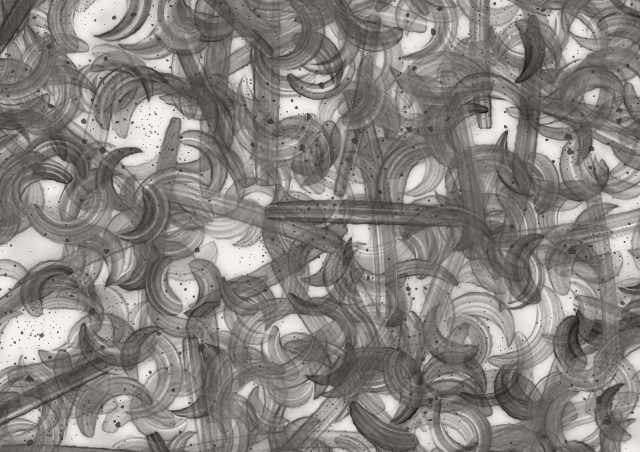
This pattern is drawn by a Shadertoy shader. Its source:

```glsl
#define LAYERS 9
#define ARC_CELL 0.172
#define BAR_CELL 0.34
#define PAPER 0.95
#define INK_LIGHT 0.47
#define INK_DARK 0.21
#define OPACITY_MIN 0.38
#define OPACITY_MAX 0.86
#define HALO_SIZE 0.006
#define HALO_STRENGTH 0.28
#define BRISTLES 260.0
#define SPLATTER 0.8

const float TAU = 6.2831853;
const vec3 WARM_TINT = vec3(0.014, -0.005, -0.014);

vec4 hash4(vec3 v) {
    vec4 q = fract(v.xyzx * vec4(0.1031, 0.1030, 0.0973, 0.1099));
    q += dot(q, q.wzxy + 33.33);
    return fract((q.xxyz + q.yzzw) * q.zywx);
}

float noise(vec2 p) {
    vec2 i = floor(p), f = fract(p);
    f = f * f * (3.0 - 2.0 * f);
    float a = hash4(vec3(i, 7.0)).x;
    float b = hash4(vec3(i + vec2(1, 0), 7.0)).x;
    float c = hash4(vec3(i + vec2(0, 1), 7.0)).x;
    float d = hash4(vec3(i + 1.0, 7.0)).x;
    return mix(mix(a, b, f.x), mix(c, d, f.x), f.y);
}

float fbm(vec2 p) {
    return 0.5 * noise(p) + 0.3 * noise(p * 2.1 + 9.0) + 0.2 * noise(p * 4.3 + 23.0);
}

vec2 rotate(vec2 p, float angle) {
    float c = cos(angle), s = sin(angle);
    return vec2(c * p.x - s * p.y, s * p.x + c * p.y);
}

// Lays one translucent brush stroke over the tone
float paintStroke(float tone, vec2 q, vec4 shape, vec4 look, bool isBar, float wobble, float wash, float pixel) {
    float along, across, halfLength, halfWidth, taper;
    if (isBar) {
        halfLength = mix(0.18, 0.28, shape.x);
        halfWidth = mix(0.018, 0.030, shape.y);
        taper = mix(0.08, 0.25, shape.z);
        along = q.y / halfLength;
        across = q.x + (shape.w - 0.5) * 0.9 * q.y * q.y;
    } else {
        float radius = mix(0.052, 0.092, shape.x);
        float spread = mix(0.95, 1.7, shape.z);
        halfLength = radius * spread;
        halfWidth = mix(0.018, 0.033, shape.y);
        taper = mix(0.25, 0.95, shape.w);
        along = atan(q.x, q.y) / spread;
        across = length(q) - radius + (look.w - 0.6) * halfWidth * along * along;
    }

    // Tapered outline with one blunter end
    float skewed = clamp(along + 0.25 * (1.0 - along * along), -1.0, 1.0);
    float outline = halfWidth * pow(max(1.0 - skewed * skewed, 0.0001), taper);
    float d = max(abs(across) - outline, (abs(along) - 1.0) * halfLength) + wobble;
    if (d > 0.04) return tone;

    // Bristle streaks and dry gaps
    float seed = look.x * 91.0;
    float run = along * halfLength * 5.0 + seed;
    float fine = noise(vec2(across * BRISTLES + seed, run));
    float broad = noise(vec2(across * BRISTLES * 0.4 + seed * 2.0, run * 0.7));
    float streak = 0.55 * fine + 0.45 * broad - 0.5;
    float dry = smoothstep(0.12, 0.3, streak) * (0.25 + 0.75 * look.z);

    float edge = mix(0.0006, 0.003, look.w * look.w) + pixel * 0.4;
    float body = 1.0 - smoothstep(-edge, edge, d);
    float pooled = 0.2 * smoothstep(-0.006, -0.001, d);
    float opacity = mix(OPACITY_MIN, OPACITY_MAX, look.y) * (0.92 + 0.22 * along);
    opacity = opacity * (0.72 + 0.5 * wash) * (1.0 - 0.4 * dry) + pooled - 0.35 * streak;
    float ink = mix(INK_LIGHT, INK_DARK, look.x * look.x);
    ink += 0.3 * streak + 0.28 * dry - 0.3 * pooled;

    float halo = HALO_STRENGTH * exp(-max(d, 0.0) / HALO_SIZE) * (1.0 - body);
    return mix(tone, ink, clamp((body + halo) * opacity, 0.0, 0.95));
}

// Clustered ink drops, one candidate per turned cell
float drops(vec2 p, float size, float density, float pixel) {
    vec2 g = rotate(p, size * 70.0) / size;
    vec2 cell = floor(g);
    vec4 h = hash4(vec3(cell, size * 900.0));
    float cluster = smoothstep(0.56, 0.8, noise(p * 11.0 + 40.0));
    float radius = size * mix(0.06, 0.21, h.z * h.z * h.z);
    vec2 q = (g - cell - 0.22 - 0.56 * h.xy) * size;
    float d = length(q) + 0.7 * radius * (noise(p * 230.0) - 0.5) - radius;
    float soft = pixel * 0.6 + 0.0002;
    return step(h.w, density * (cluster + 0.06)) * (1.0 - smoothstep(-soft, soft, d));
}

void mainImage(out vec4 fragColor, in vec2 fragCoord) {
    float pixel = 1.0 / iResolution.y;
    vec2 p = fragCoord * pixel;
    float wash = fbm(p * 22.0);
    float wobble = (noise(p * 110.0) - 0.5) * 0.0025;
    float tone = PAPER - 0.12 * smoothstep(0.45, 0.8, fbm(p * 8.0 + 60.0));

    // Alternating layers of crescents and long bars
    for (int layer = 0; layer < LAYERS; layer++) {
        bool isBar = layer % 3 == 1;
        float size = isBar ? BAR_CELL : ARC_CELL;
        vec2 grid = p / size + hash4(vec3(layer, 3, 5)).xy * 9.0;
        for (int k = 0; k < 9; k++) {
            vec2 cell = floor(grid) + vec2(k % 3 - 1, k / 3 - 1);
            vec4 place = hash4(vec3(cell, float(layer) + 11.0));
            vec4 shape = hash4(vec3(cell, float(layer) + 41.0));
            vec4 look = hash4(vec3(cell, float(layer) + 83.0));
            vec2 center = cell + 0.1 + 0.8 * place.xy;
            vec2 q = rotate((grid - center) * size, place.z * TAU);
            tone = paintStroke(tone, q, shape, look, isBar, wobble, wash, pixel);
        }
    }

    // Splatter and paper grain
    float ink = max(drops(p, 0.010, 0.5, pixel), drops(p + 0.37, 0.017, 0.6, pixel));
    ink = max(ink, drops(p + 0.71, 0.042, 0.5, pixel));
    tone = mix(tone, 0.21, ink * SPLATTER);
    tone += 0.05 * (noise(p * 260.0) - 0.5) * smoothstep(1.0, 0.7, tone);
    fragColor = vec4(clamp(tone + WARM_TINT, 0.0, 1.0), 1.0);
}
```
